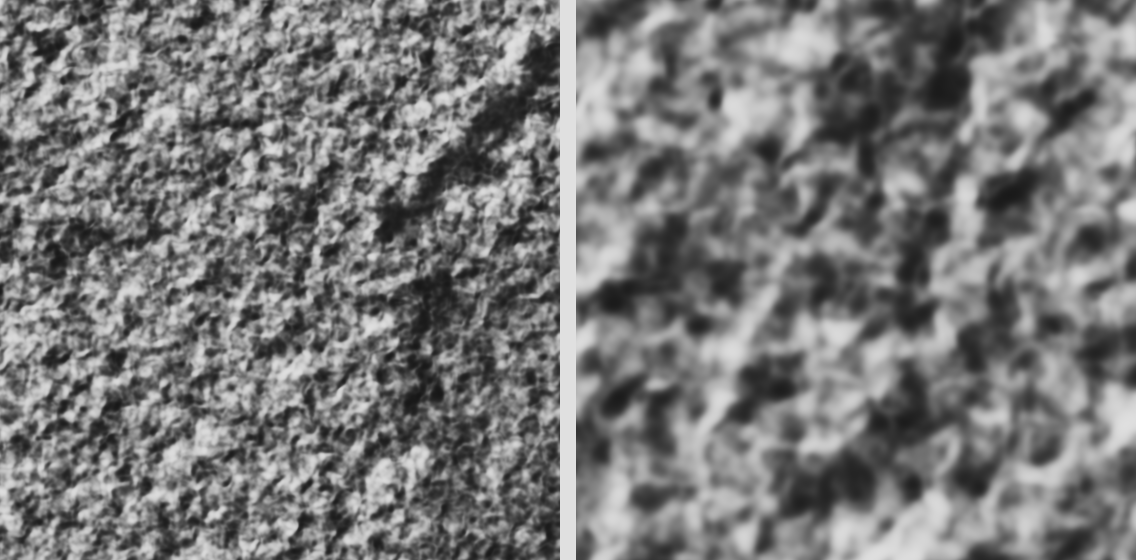
Left, the full canvas; right, a detail of the centre.
Give the GLSL for this texture, as a Shadertoy shader.

```glsl
// Rough grey stone in soft raking light, split by a dark diagonal cleft.

const float DARK = 0.085;           // deepest shadow
const float LIGHT = 0.88;           // brightest facet
const float CONTRAST = 1.75;        // strength of the relief shading
const float BASE_SCALE = 10.0;      // coarsest lumps across the canvas
const float GRAIN_ANGLE = 0.92;     // direction of the ridges, radians
const float STRETCH = 0.94;         // below 1 lengthens lumps along the ridges
const float LIGHT_STEP = 0.25;      // slope sampling distance, in noise cells
const vec4 SLOPE_WEIGHTS = vec4(0.42, 0.66, 0.76, 0.56);
const vec4 STAIN_SCALES = vec4(5.0, 23.0, 51.0, 104.0);
const vec4 STAIN_WEIGHTS = vec4(0.55, 1.30, 1.35, 0.60);
const float CRUMBLE = 0.011;        // distortion that breaks up straight ridges
const float CLEFT_WIDTH = 0.022;
const float CLEFT_DEPTH = 1.25;
const float RIM_GLOW = 0.38;

// Random gradient in -1..1 for each lattice point
vec2 hashGradient(vec2 cell) {
    uvec2 n = uvec2(ivec2(cell) + 4096);
    uint h = n.x * 1597334673u ^ n.y * 3812015801u;
    h = (h ^ (h >> 15)) * 2246822519u;
    h = (h ^ (h >> 13)) * 3266489917u;
    h ^= h >> 16;
    return vec2(h & 65535u, h >> 16) / 32767.5 - 1.0;
}

float gradientNoise(vec2 p) {
    vec2 i = floor(p);
    vec2 f = p - i;
    vec2 u = f * f * f * (f * (f * 6.0 - 15.0) + 10.0);
    vec2 e = vec2(1.0, 0.0);
    float a = dot(hashGradient(i), f);
    float b = dot(hashGradient(i + e.xy), f - e.xy);
    float c = dot(hashGradient(i + e.yx), f - e.yx);
    float d = dot(hashGradient(i + e.xx), f - e.xx);
    return mix(mix(a, b, u.x), mix(c, d, u.x), u.y);
}

vec2 noisePair(vec2 p) {
    return vec2(gradientNoise(p + 3.1), gradientNoise(p + 51.7));
}

mat2 rotation(float angle) {
    float c = cos(angle), s = sin(angle);
    return mat2(c, -s, s, c);
}

// Slope of the surface across the ridges, summed over octaves
float reliefShade(vec2 uv) {
    vec2 p = rotation(GRAIN_ANGLE) * uv;
    p.x *= STRETCH;
    float shade = 0.0;
    float scale = BASE_SCALE;
    for (int i = 0; i < 4; i++) {
        mat2 spin = rotation(0.5 * (float(i) - 1.5));
        vec2 q = spin * p * scale + 17.3 * float(i);
        vec2 toLight = spin * vec2(0.1, 1.0) * LIGHT_STEP;
        float slope = gradientNoise(q + toLight) - gradientNoise(q - toLight);
        shade += SLOPE_WEIGHTS[i] * slope;
        scale *= 1.93;
    }
    return shade;
}

// Directionless mottling, from broad patches to fine grain
float stains(vec2 uv) {
    float tone = 0.0;
    for (int i = 0; i < 4; i++) {
        vec2 q = rotation(0.4 + 0.7 * float(i)) * uv * STAIN_SCALES[i];
        tone += STAIN_WEIGHTS[i] * gradientNoise(q + 31.0 * float(i + 1));
    }
    return tone;
}

float segmentDistance(vec2 p, vec2 a, vec2 b) {
    vec2 ab = b - a;
    return length(p - a - ab * clamp(dot(p - a, ab) / dot(ab, ab), 0.0, 1.0));
}

float cleftDistance(vec2 p) {
    float upper = segmentDistance(p, vec2(1.03, 0.95), vec2(0.86, 0.76));
    float lower = segmentDistance(p, vec2(0.86, 0.76), vec2(0.70, 0.59));
    return min(upper, lower);
}

void mainImage(out vec4 fragColor, in vec2 fragCoord) {
    vec2 uv = fragCoord / iResolution.xy;

    // Ragged edges for the clefts
    vec2 ragged = uv + 0.05 * noisePair(uv * 18.0) + 0.02 * noisePair(uv * 45.0);

    // Crumbled stone relief with mottled tone
    vec2 crumbled = uv + CRUMBLE * noisePair(uv * 37.0 + 7.0);
    float shade = CONTRAST * reliefShade(crumbled) + stains(uv);

    // Shaded flank at the lower right, flatter and darker
    float flank = smoothstep(0.66, 0.80, uv.x) * (1.0 - smoothstep(0.45, 0.72, uv.y));
    shade = mix(shade, shade * 0.85 - 0.28, flank);

    // Main cleft and the lit lip above it
    float cleft = 1.0 - smoothstep(0.2, 2.0, cleftDistance(ragged) / CLEFT_WIDTH);
    float lip = 1.0 - smoothstep(0.0, 0.05, cleftDistance(ragged + vec2(0.038, -0.038)));
    shade += RIM_GLOW * lip * (1.0 - cleft);
    shade = mix(shade, shade * 0.5 - CLEFT_DEPTH, cleft);

    // Broken hollow running down from it
    float hollow = segmentDistance(ragged, vec2(0.77, 0.48), vec2(0.745, 0.26));
    shade -= 0.9 * (1.0 - smoothstep(0.008, 0.05, hollow));

    float tone = mix(DARK, LIGHT, 0.5 + 0.5 * tanh(shade));
    fragColor = vec4(vec3(tone), 1.0);
}
```
